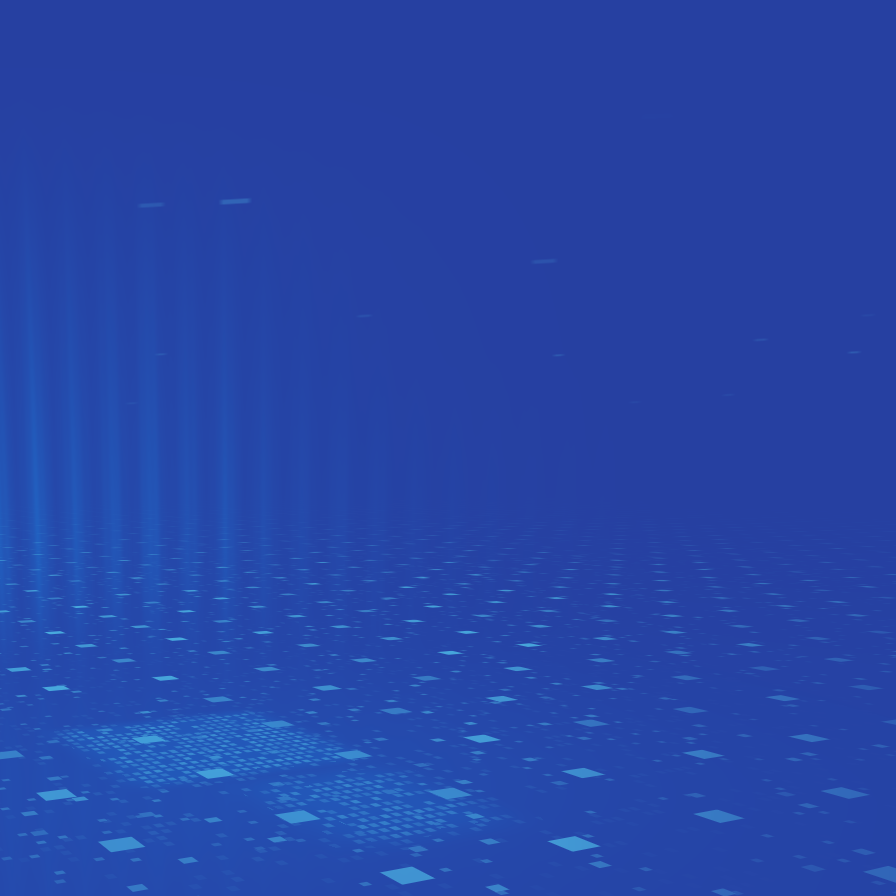
Write a Shadertoy shader that draws this background.

```glsl
// A deep blue digital space: a tiled floor recedes in two-point perspective,
// with leaning shafts of light on the left and thin panels drifting above.
// The floor is an inverse projection; each tile layer is a hashed lattice.

#define HORIZON 0.4935
#define TILE_HALF 0.09
#define BEAM_START 0.0365
#define BEAM_PITCH 0.0432
#define BEAM_LEAN 0.04
#define BEAM_GAIN 0.60
#define DOT_GAIN 0.62
#define PANEL_GAIN 0.32

const vec3 NIGHT = vec3(0.148, 0.250, 0.632);
const vec3 FLOOR_BLUE = vec3(0.145, 0.285, 0.675);
const vec3 BEAM_BLUE = vec3(0.120, 0.445, 0.815);
const vec3 TILE_CYAN = vec3(0.290, 0.690, 0.880);

float hash(vec2 p) {
    return fract(sin(dot(p, vec2(127.1, 311.7))) * 43758.55);
}

// One inside the box, falling to zero over the soft margin.
float softBox(vec2 p, vec2 center, vec2 radius, float margin) {
    vec2 edge = 1.0 - smoothstep(radius - margin, radius + margin, abs(p - center));
    return edge.x * edge.y;
}

// Area covered by a box, filtered over the footprint of a sample.
float boxCoverage(vec2 q, vec2 halfSize, vec2 footprint) {
    vec2 c = clamp((halfSize - abs(q)) / footprint + 0.5, 0.0, 1.0);
    c = min(c, 2.0 * halfSize / footprint);
    return c.x * c.y;
}

// Square tiles near integer points, kept with the given density.
float tileLayer(vec2 p, vec2 footprint, float halfSize, float density, float jitter) {
    vec2 id = floor(p + 0.5);
    vec2 offset = vec2(hash(id + 3.7), hash(id + 8.3)) - 0.5;
    float shade = mix(0.5, 1.0, hash(id + 17.1)) * step(hash(id + 31.9), density);
    float resolved = 1.0 - smoothstep(0.7, 1.5, max(footprint.x, footprint.y));
    return boxCoverage(p - id - offset * jitter, vec2(halfSize), footprint) * shade * resolved;
}

// Canvas position to lattice coordinates on the floor plane.
vec2 floorLattice(vec2 uv) {
    float depth = 0.47 / max(HORIZON - uv.y, 0.02);
    float across = depth * uv.x - 0.453;
    float away = depth - 1.0;
    return vec2(3.665 * across + 1.576 * away, 5.486 * away - 1.867 * across);
}

// Vertical shafts that lean toward each other as they fall.
float beams(vec2 uv) {
    float x = uv.x + (uv.y - 0.6) * BEAM_LEAN * (1.0 - uv.x / 0.29);
    float phase = (x - BEAM_START) / BEAM_PITCH;
    float id = floor(phase + 0.5);
    float f = phase - id;
    float shaft = exp(-14.0 * f * f) * mix(0.65, 1.0, hash(vec2(id, 5.0)));
    float streaks = 0.88 + 0.08 * sin(x * 410.0) + 0.06 * sin(x * 730.0 + 1.0);
    float side = 0.92 * exp(-pow(abs(uv.x) / 0.33, 4.0)) * (1.0 - 0.9 * uv.x);
    side += 0.16 * (1.0 - smoothstep(0.35, 0.78, uv.x)) * (1.0 - smoothstep(0.42, 0.62, uv.y));
    float rise = 1.0 - smoothstep(0.38, 0.92 - 0.15 * uv.x, uv.y);
    float foot = mix(0.12, 1.0, smoothstep(0.23, 0.40, uv.y));
    return (0.18 + 0.82 * shaft) * streaks * side * rise * foot;
}

// Sparse thin panels in the air, larger toward the top.
float airPanels(vec2 uv, float pixel) {
    vec2 p = uv * vec2(9.0, 19.0);
    vec2 id = floor(p);
    vec2 offset = (vec2(hash(id + 2.3), hash(id + 6.1)) - 0.5) * vec2(0.5, 0.6);
    vec2 q = (p - id - 0.5 - offset) / vec2(9.0, 19.0);
    q.y -= 0.06 * q.x;
    float size = mix(0.006, 0.019, smoothstep(0.52, 0.85, uv.y)) * mix(0.6, 1.0, hash(id + 9.4));
    float shade = step(hash(id + 4.4), 0.24) * mix(0.2, 1.0, hash(id + 12.8));
    float band = smoothstep(0.52, 0.58, uv.y) * (1.0 - smoothstep(0.80, 0.88, uv.y));
    return boxCoverage(q, vec2(size, size * 0.16), vec2(0.006, max(pixel, 0.002))) * shade * band;
}

void mainImage(out vec4 fragColor, in vec2 fragCoord) {
    vec2 uv = fragCoord / iResolution.xy;
    vec2 p = floorLattice(uv);
    vec2 dx = dFdx(p), dy = dFdy(p);
    vec2 footprint = max(sqrt(dx * dx + dy * dy), 0.0005);
    float below = HORIZON - uv.y;

    // Background and the broad floor glow
    float leftSide = 1.0 - smoothstep(0.0, 0.75, uv.x);
    vec3 color = mix(NIGHT, FLOOR_BLUE, 0.5 * leftSide * (1.0 - smoothstep(0.5, 1.0, uv.y)));
    color = mix(color, FLOOR_BLUE, 0.75 * smoothstep(0.05, 0.40, below) * (1.0 - 0.5 * uv.x));
    color = mix(color, BEAM_BLUE, BEAM_GAIN * beams(uv));

    // Two dense regions of fine dots
    float patches = softBox(p, vec2(0.25, 2.7), vec2(0.78, 0.80), 0.16);
    patches = max(patches, 0.85 * softBox(p, vec2(0.5, 1.05), vec2(0.48, 0.62), 0.25));
    vec2 haloOffset = (uv - vec2(0.32, 0.13)) / vec2(0.34, 0.11);
    float halo = exp(-dot(haloOffset, haloOffset));
    color = mix(color, BEAM_BLUE, 0.26 * patches + 0.16 * halo);
    vec2 dotScale = vec2(14.0, 10.0);
    float dots = tileLayer(p * dotScale, footprint * dotScale, 0.30, 0.16 + 0.7 * patches, 0.1);
    dots *= DOT_GAIN * max(patches, 0.45 * halo);

    // Main lattice and its smaller companions
    float fade = smoothstep(0.035, 0.17, below) * mix(1.0, 0.42, smoothstep(0.5, 1.0, uv.x));
    float large = tileLayer(p, footprint, TILE_HALF, 0.97, 0.03) * 0.95;
    float middle = tileLayer(p * 2.0 + 0.5, footprint * 2.0, 0.075, 0.55, 0.7) * 0.65;
    float small = tileLayer(p * 5.0, footprint * 5.0, 0.11, 0.32, 0.6) * 0.45;
    float tiles = max(large, max(middle, small)) * fade;
    color = mix(color, TILE_CYAN, max(tiles, dots * smoothstep(0.05, 0.15, below)));

    // Panels in the air
    color = mix(color, TILE_CYAN, PANEL_GAIN * airPanels(uv, 1.0 / iResolution.y));
    fragColor = vec4(color, 1.0);
}
```
